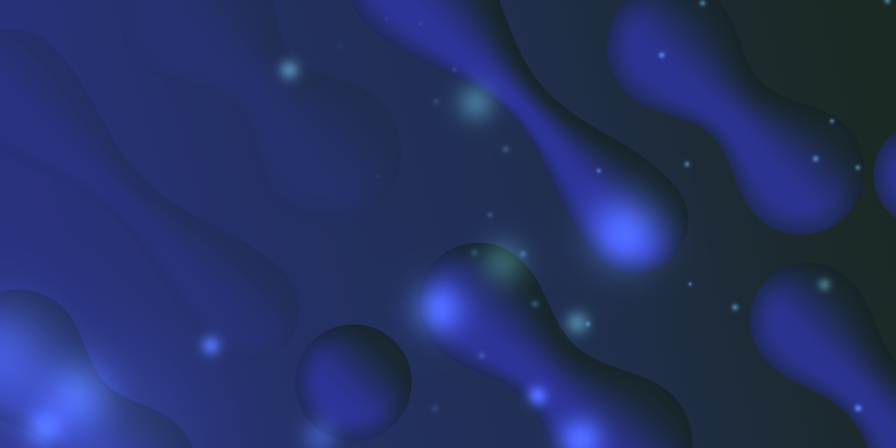
A WebGL 1 fragment shader for this background:

```glsl
precision highp float;
// Glossy blue waisted droplets with glows and specks over a navy-to-dark-green gradient.

uniform vec2 u_resolution;

#define LEFT_BLUE vec3(0.160, 0.195, 0.500)
#define MID_NAVY vec3(0.130, 0.185, 0.345)
#define RIGHT_GREEN vec3(0.105, 0.160, 0.145)
#define BODY_BLUE vec3(0.175, 0.205, 0.610)
#define BODY_SHADE vec3(0.095, 0.155, 0.180)
#define GLOW_BLUE vec3(0.150, 0.220, 0.450)
#define GLOW_TEAL vec3(0.110, 0.210, 0.210)
#define RIM_DIM 0.45
#define SPECK_CELL 0.115
#define SPECK_SHARE 0.28

const float PI = 3.14159265;

vec2 hash2(vec2 c) {
    vec2 h = vec2(dot(c, vec2(127.1, 311.7)), dot(c, vec2(269.5, 183.3)));
    return fract(sin(h) * 43758.54);
}

vec3 backdrop(vec2 p) {
    float t = p.x * 0.5 + 0.14 * (p.y - 0.5);
    vec3 col = mix(LEFT_BLUE, MID_NAVY, smoothstep(-0.1, 0.55, t));
    return mix(col, RIGHT_GREEN, smoothstep(0.45, 1.04, t));
}

// Capsule from a to b; size holds both end radii and the depth of the waist.
void droplet(inout vec3 col, vec2 p, vec2 a, vec2 b, vec3 size, float contrast) {
    vec2 axis = b - a;
    float t = clamp(dot(p - a, axis) / max(dot(axis, axis), 1e-5), 0.0, 1.0);
    float waist = sin(PI * t);
    float radius = mix(size.x, size.y, t) - size.z * waist * waist;
    vec2 offset = p - a - axis * t;
    float dist = length(offset) - radius;
    float pixel = 1.0 / u_resolution.y;
    float mask = 1.0 - smoothstep(-pixel, pixel, dist);

    // Light falls from the lower left and fades towards the rim.
    float side = dot(offset, vec2(0.7071)) / radius;
    float light = 1.0 - smoothstep(-0.35, 0.9, side);
    light *= 1.0 - RIM_DIM * smoothstep(-0.45, 0.0, dist / radius);
    vec3 body = mix(BODY_SHADE, BODY_BLUE, light);
    float rim = exp(-abs(dist) * 70.0);
    body *= 1.0 - 0.12 * rim;
    col = mix(col, body, mask * contrast);
}

vec3 glow(vec2 p, vec2 center, float radius, vec3 tint) {
    vec2 d = (p - center) / radius;
    return tint * exp(-dot(d, d));
}

// Tiny lights, at most one in each cell, thinning out to the left.
vec3 specks(vec2 p) {
    vec2 cell = floor(p / SPECK_CELL);
    vec2 rnd = hash2(cell);
    vec2 center = (cell + 0.15 + 0.7 * rnd) * SPECK_CELL;
    float pick = hash2(cell + 37.0).x;
    float shown = step(pick, SPECK_SHARE) * smoothstep(0.6, 1.7, p.x);
    return glow(p, center, 0.004 + 0.004 * rnd.y, vec3(0.18, 0.30, 0.42)) * shown;
}

void main() {
    vec2 p = gl_FragCoord.xy / u_resolution.y;
    vec3 col = backdrop(p);

    // Faint droplets on the left
    droplet(col, p, vec2(0.026, 0.805), vec2(0.552, 0.310), vec3(0.130, 0.117, 0.070), 0.20);
    droplet(col, p, vec2(0.443, 0.974), vec2(0.734, 0.661), vec3(0.177, 0.162, 0.083), 0.20);
    droplet(col, p, vec2(0.039, 0.206), vec2(0.300, -0.050), vec3(0.148, 0.140, 0.050), 0.40);

    // Strong droplets in the centre and on the right
    droplet(col, p, vec2(0.924, 1.050), vec2(1.419, 0.507), vec3(0.150, 0.117, 0.085), 0.95);
    droplet(col, p, vec2(1.500, 0.896), vec2(1.788, 0.618), vec3(0.146, 0.142, 0.062), 0.90);
    droplet(col, p, vec2(1.068, 0.323), vec2(1.390, 0.010), vec3(0.135, 0.155, 0.062), 0.95);
    droplet(col, p, vec2(1.804, 0.284), vec2(2.100, -0.030), vec3(0.130, 0.140, 0.055), 0.90);

    // Round drops
    droplet(col, p, vec2(0.789, 0.146), vec2(0.789, 0.146), vec3(0.130, 0.130, 0.0), 0.90);
    droplet(col, p, vec2(2.070, 0.610), vec2(2.070, 0.610), vec3(0.120, 0.120, 0.0), 0.90);

    // Blue glows
    col += glow(p, vec2(1.395, 0.478), 0.080, GLOW_BLUE);
    col += glow(p, vec2(0.977, 0.310), 0.058, GLOW_BLUE);
    col += glow(p, vec2(1.297, 0.018), 0.048, GLOW_BLUE);
    col += glow(p, vec2(1.199, 0.116), 0.022, GLOW_BLUE);
    col += glow(p, vec2(0.471, 0.229), 0.022, GLOW_BLUE);
    col += glow(p, vec2(0.177, 0.120), 0.075, GLOW_BLUE * 0.8);
    col += glow(p, vec2(0.098, 0.042), 0.042, GLOW_BLUE * 0.8);
    col += glow(p, vec2(0.000, 0.210), 0.120, GLOW_BLUE * 0.65);
    col += glow(p, vec2(0.200, 0.000), 0.220, GLOW_BLUE * 0.35);
    col += glow(p, vec2(0.715, 0.025), 0.040, GLOW_BLUE * 0.6);

    // Pale teal glows
    col += glow(p, vec2(1.063, 0.771), 0.042, GLOW_TEAL * 1.2);
    col += glow(p, vec2(1.125, 0.415), 0.050, GLOW_TEAL);
    col += glow(p, vec2(1.289, 0.279), 0.026, GLOW_TEAL * 1.4);
    col += glow(p, vec2(0.646, 0.844), 0.022, GLOW_TEAL * 1.5);
    col += glow(p, vec2(1.840, 0.365), 0.014, GLOW_TEAL * 1.3);

    col += specks(p);
    gl_FragColor = vec4(clamp(col, 0.0, 1.0), 1.0);
}
```
